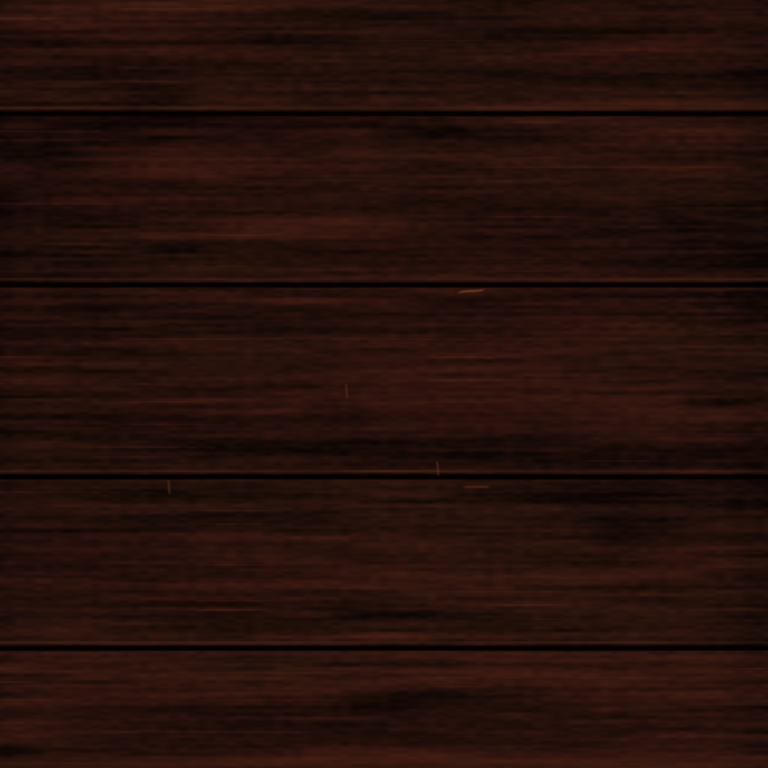
A Shadertoy shader for this texture:

```glsl
// Dark stained horizontal wood planks with fine grain, lit seams and small scratches.

const vec3 DARK_WOOD = vec3(0.040, 0.018, 0.012);
const vec3 LIGHT_WOOD = vec3(0.240, 0.106, 0.070);
const vec3 RED_STAIN = vec3(0.020, -0.008, 0.004);
const vec3 SEAM_COLOR = vec3(0.012, 0.005, 0.004);
const vec3 EDGE_COLOR = vec3(0.290, 0.135, 0.075);
const vec3 SCRATCH_COLOR = vec3(0.470, 0.230, 0.130);

const float BASE_TONE = 0.50;
const int SEAMS = 4;
const float FIRST_SEAM = 0.156;    // height of the lowest seam
const float PAIR_PITCH = 0.473;    // one narrow plank plus one wide plank
const float NARROW_PLANK = 0.223;
const float SEAM_HALF = 0.0033;
const float EDGE_OFFSET = 0.0075;  // lit edge above each seam
const float EDGE_HALF = 0.0018;
const int SCRATCHES = 5;
const float SCRATCH_HALF = 0.0016;

float hash(vec2 p) {
    vec3 q = fract(p.xyx * 0.1031);
    q += dot(q, q.yzx + 33.33);
    return fract((q.x + q.y) * q.z);
}

float noise(vec2 p) {
    vec2 cell = floor(p), f = fract(p);
    f = f * f * (3.0 - 2.0 * f);
    return mix(mix(hash(cell), hash(cell + vec2(1, 0)), f.x),
               mix(hash(cell + vec2(0, 1)), hash(cell + vec2(1, 1)), f.x), f.y);
}

float seamHeight(int k) {
    return FIRST_SEAM + PAIR_PITCH * float(k / 2) + NARROW_PLANK * float(k % 2);
}

// Soft coverage of a line, given the distance to its centre
float stroke(float d, float halfWidth, float soft) {
    return 1.0 - smoothstep(halfWidth - soft, halfWidth + soft, abs(d));
}

// Grain brightness: broad bands, streaks, fibres, speckle and sparse bright threads
float grain(vec2 p) {
    float tone = BASE_TONE;
    tone += 0.36 * (noise(p * vec2(2.0, 16.0)) - 0.5);
    tone += 0.28 * (noise(p * vec2(4.5, 52.0) + 31.0) - 0.5);
    tone += 0.34 * (noise(p * vec2(4.0, 125.0) + 57.0) - 0.5);
    tone += 0.36 * (noise(p * vec2(9.0, 215.0) + 83.0) - 0.5);
    tone += 0.26 * (noise(p * vec2(80.0, 240.0) + 11.0) - 0.5);
    tone += 0.28 * smoothstep(0.78, 1.0, noise(p * vec2(5.0, 170.0) + 41.0));
    tone -= 0.24 * smoothstep(0.72, 1.0, noise(p * vec2(6.0, 40.0) + 67.0));
    return tone;
}

// Short scratches: upright ticks first, then flat ones with a rising tail
float scratches(vec2 uv, float soft) {
    float cover = 0.0;
    for (int i = 0; i < SCRATCHES; i++) {
        float n = float(i), odd = float(i % 2);
        float t = n / float(SCRATCHES - 1);
        vec2 center = vec2(0.22 + 0.40 * (1.0 - pow(1.0 - t, 3.0)),
                           0.366 + 0.006 * n * (4.0 - n) + odd * (0.042 + 0.065 * n));
        vec2 p = uv - center;
        bool flatMark = i > 2;
        float along = flatMark ? p.x : p.y;
        float across = flatMark ? p.y : p.x;
        float reach = flatMark ? 0.020 : 0.011;
        float slope = along / reach;
        float bend = 0.0025 * slope * abs(slope) * (flatMark ? odd : -0.6);
        float fade = 1.0 - smoothstep(0.6 * reach, reach, abs(along));
        float strength = 0.28 + 0.6 * odd * t * t + 0.15 * hash(vec2(n, 4.0));
        cover = max(cover, stroke(across - bend, SCRATCH_HALF, soft) * fade * strength);
    }
    return cover;
}

void mainImage(out vec4 fragColor, in vec2 fragCoord) {
    vec2 uv = fragCoord / iResolution.xy;
    float soft = max(1.0 / iResolution.y, 0.0014);

    // Seams, lit edges, plank number and the dark lower part of each plank
    float plank = 0.0, seam = 0.0, halo = 0.0, lowerShade = 0.0;
    float edge = 0.35 * (1.0 - smoothstep(0.010, 0.018, uv.y));
    for (int k = 0; k < SEAMS; k++) {
        float d = uv.y - seamHeight(k);
        float wear = noise(vec2(uv.x * 12.0, float(k) * 7.0 + 2.0));
        float rubbed = k == 1 ? exp(-pow((uv.x - 0.50) / 0.07, 2.0)) : 0.0;
        plank += step(0.0, d);
        seam = max(seam, stroke(d, SEAM_HALF, 1.3 * soft));
        halo = max(halo, exp(-pow(d / 0.007, 2.0)));
        float lit = 0.25 + 0.40 * wear + 0.45 * rubbed;
        edge = max(edge, stroke(d - EDGE_OFFSET, EDGE_HALF, 1.2 * soft) * min(lit, 1.0));
        lowerShade += exp(-pow((d - 0.042) / 0.022, 2.0));
    }

    // Wood tone
    vec2 p = uv + vec2(plank * 3.7, plank * 1.3);
    float tone = grain(p);
    tone += mix(0.04, -0.02, mod(plank, 2.0));
    tone -= lowerShade * mix(0.05, 0.15, uv.x);
    tone -= 0.06 * halo;
    tone -= 0.18 * smoothstep(0.92, 1.0, uv.x) + 0.08 * (1.0 - smoothstep(0.0, 0.03, uv.x));
    vec3 color = mix(DARK_WOOD, LIGHT_WOOD, clamp(tone, 0.04, 1.1));
    color += RED_STAIN * (noise(p * vec2(3.0, 14.0) + 19.0) - 0.35) * clamp(tone, 0.0, 1.0);

    // Edges, seams and wear on top
    color = mix(color, EDGE_COLOR, edge);
    color = mix(color, SEAM_COLOR, seam);
    color = mix(color, SCRATCH_COLOR, scratches(uv, soft));
    fragColor = vec4(max(color, 0.0), 1.0);
}
```
